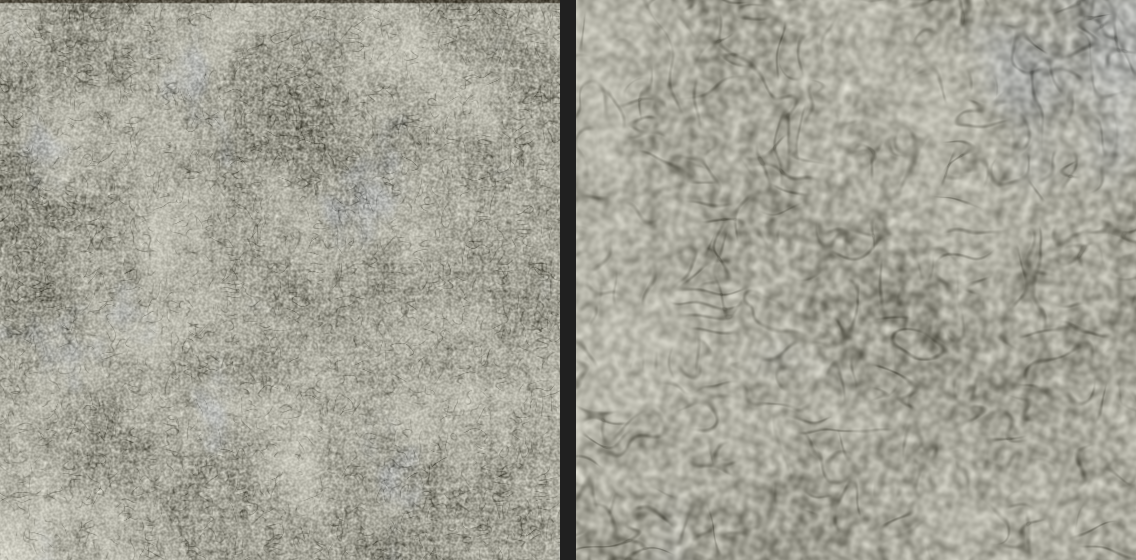
Left, the full canvas; right, a detail of the centre.
This texture is drawn by a WebGL 1 fragment shader. Its source:

```glsl
precision highp float;
uniform vec2 u_resolution;

const float BASE_TONE = 0.664;
const vec3 STONE_TINT = vec3(0.0, -0.004, -0.051);
const vec3 COOL_TINT = vec3(0.002, 0.012, 0.046);
const vec3 STRIP_COLOR = vec3(0.29, 0.27, 0.22);
const float CLOUD_SCALE = 4.3;
const float CLOUD_CONTRAST = 0.135;
const float GRAIN_SCALE = 207.0;
const float GRAIN_CONTRAST = 0.175;
const float THREAD_CONTRAST = 0.065;
const float CRACK_DEPTH = 0.15;
const float CRACK_WIDTH = 0.1;
const float STRIP_HEIGHT = 0.0055;

float hash(vec2 p) {
  vec3 q = fract(p.xyx * 0.1031);
  q += dot(q, q.yzx + 33.33);
  return fract((q.x + q.y) * q.z);
}

vec2 gradient(vec2 cell) {
  float angle = 6.28318 * hash(cell);
  return vec2(cos(angle), sin(angle));
}

float gradientNoise(vec2 p) {
  vec2 i = floor(p);
  vec2 f = p - i;
  vec2 u = f * f * f * (f * (f * 6.0 - 15.0) + 10.0);
  vec2 e = vec2(1.0, 0.0);
  float a = dot(gradient(i), f);
  float b = dot(gradient(i + e), f - e);
  float c = dot(gradient(i + e.yx), f - e.yx);
  float d = dot(gradient(i + e.xx), f - e.xx);
  return mix(mix(a, b, u.x), mix(c, d, u.x), u.y);
}

mat2 rotation(float angle) {
  float c = cos(angle);
  float s = sin(angle);
  return mat2(c, s, -s, c);
}

// Soft stains from broad to mottled
float clouds(vec2 p) {
  float sum = 0.0;
  float weight = 1.0;
  p *= CLOUD_SCALE;
  for (int i = 0; i < 5; i++) {
    sum += weight * gradientNoise(p + 17.3);
    p = rotation(0.6) * p * 2.07;
    weight *= 0.7;
  }
  return sum;
}

// Fine pitted surface
float grain(vec2 p) {
  vec2 q = rotation(0.35) * p * GRAIN_SCALE;
  return gradientNoise(q + 71.0)
       + 0.75 * gradientNoise(rotation(0.8) * q * 0.56 + 133.0)
       + 0.35 * gradientNoise(q * 0.29 + 211.0);
}

// Faint crossed weave
float threads(vec2 p) {
  return gradientNoise(p * vec2(14.0, 118.0) + 41.0)
       + gradientNoise(p * vec2(125.0, 11.0) + 97.0);
}

// Thin broken lines along the zero contour of a noise field
float cracks(vec2 p, vec2 scale, float seed, float stain) {
  float line = abs(gradientNoise(p * scale + seed));
  float patches = gradientNoise(p * 27.0 + seed * 1.7) - 0.1 * stain;
  return (1.0 - smoothstep(0.0, CRACK_WIDTH, line)) * smoothstep(0.04, 0.32, patches);
}

void main() {
  vec2 uv = gl_FragCoord.xy / u_resolution.y;
  float stain = clouds(uv);
  float rough = grain(uv);

  // Surface tone, rougher where stained
  float tone = BASE_TONE + CLOUD_CONTRAST * stain;
  tone += GRAIN_CONTRAST * rough * clamp(1.0 - 0.5 * stain, 0.65, 1.35);
  tone += THREAD_CONTRAST * threads(uv) * clamp(1.0 - stain, 0.4, 1.8);

  // Cracks lie mostly along the weave, some wander
  vec2 bent = uv + 0.006 * vec2(gradientNoise(uv * 37.0 + 5.0), gradientNoise(uv * 41.0 + 63.0));
  float crack = cracks(bent, vec2(30.0, 66.0), 19.0, stain)
              + 0.8 * cracks(bent, vec2(64.0, 27.0), 53.0, stain)
              + 0.8 * cracks(rotation(0.7) * bent, vec2(46.0), 87.0, stain);
  tone -= CRACK_DEPTH * min(crack, 1.3);

  // Warm grey with a few cool bleached patches
  vec3 color = vec3(tone) + STONE_TINT;
  float cool = gradientNoise(uv * vec2(6.5, 4.0) + 29.0) + 0.35 * gradientNoise(uv * 21.0 + 8.0);
  color += COOL_TINT * smoothstep(0.22, 0.6, cool);

  // Dark strip along the top edge
  float pixel = 1.0 / u_resolution.y;
  float edge = 1.0 - STRIP_HEIGHT;
  float strip = smoothstep(edge - pixel, edge + pixel, uv.y);
  color = mix(color, STRIP_COLOR + 0.2 * rough, strip * 0.9);

  gl_FragColor = vec4(clamp(color, 0.0, 1.0), 1.0);
}
```
